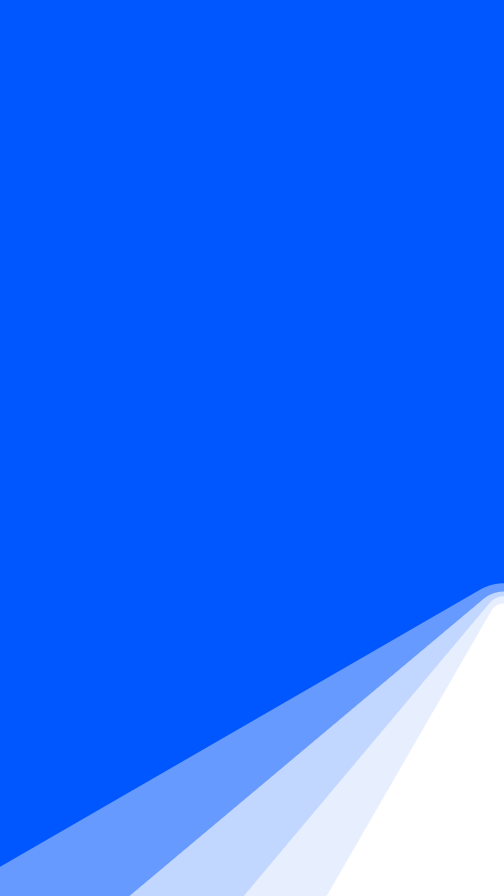
Reproduce this background procedurally as a Shadertoy shader.

```glsl
// Four nested round-tipped wedges fan out from the right edge over flat blue.
// Each wedge is a signed distance to a rounded corner, symmetric about x = 1,
// and each steeper one is painted over the last in a paler tint.

const vec3 BLUE = vec3(0.0, 0.341, 1.0);
const vec3 WHITE = vec3(1.0);
const int WEDGE_COUNT = 4;

// Distance to a downward-opening wedge: sides fall at "slope" radians and
// would meet at "apex" if the tip were not rounded by "radius".
float roundedWedge(vec2 p, vec2 apex, float slope, float radius) {
    vec2 normal = vec2(sin(slope), cos(slope));
    vec2 tangent = vec2(normal.y, -normal.x);
    vec2 centre = apex - vec2(0.0, radius / normal.y);
    vec2 q = vec2(abs(p.x - centre.x), p.y - centre.y);
    float edge = dot(q, tangent) < 0.0 ? length(q) : dot(q, normal);
    return edge - radius;
}

// Antialiased fill, one pixel wide
float coverage(float dist, float pixel) {
    return clamp(0.5 - dist / pixel, 0.0, 1.0);
}

void mainImage(out vec4 fragColor, in vec2 fragCoord) {
    // Canvas width is one unit
    float pixel = 1.0 / iResolution.x;
    vec2 p = fragCoord * pixel;

    // Per wedge, from the widest to the narrowest
    vec4 apexHeight = vec4(0.6352, 0.6236, 0.6153, 0.6095);
    vec4 tipRadius = vec4(0.095, 0.064, 0.037, 0.029);
    vec4 whiteness = vec4(0.4, 0.76, 0.905, 1.0);

    vec3 color = BLUE;
    for (int i = 0; i < WEDGE_COUNT; i++) {
        float slope = radians(30.0 + 10.0 * float(i));
        float dist = roundedWedge(p, vec2(1.0, apexHeight[i]), slope, tipRadius[i]);
        vec3 tint = mix(BLUE, WHITE, whiteness[i]);
        color = mix(color, tint, coverage(dist, pixel));
    }
    fragColor = vec4(color, 1.0);
}
```
